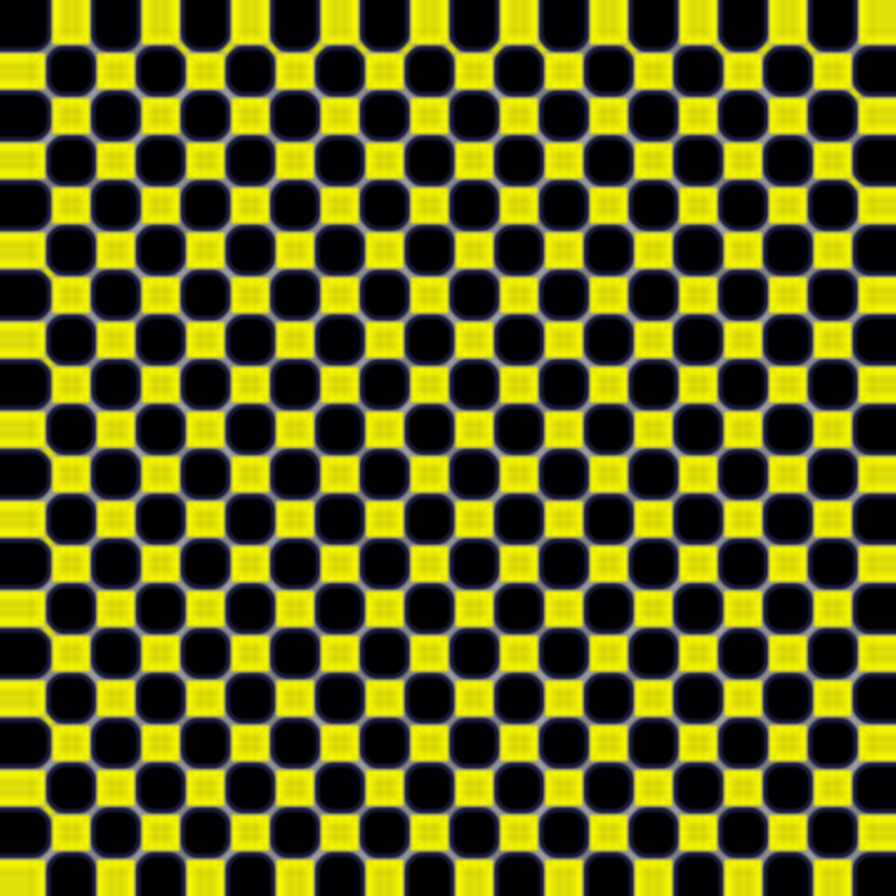
A three.js fragment shader for this pattern:

```glsl
// Soft checkerboard of 20 by 20 cells: yellow squares alternate with rounded
// black blobs rimmed in navy, and grey bridges join the squares at their corners.
// Two rounded-box distances per point, with hashed variation at each junction.

varying vec2 vUv;

float hash(vec2 p) {
  vec3 q = fract(p.xyx * vec3(0.1031, 0.1030, 0.0973));
  q += dot(q, q.yzx + 33.33);
  return fract((q.x + q.y) * q.z);
}

float roundedBox(vec2 p, vec2 halfSize, float radius) {
  vec2 q = p - halfSize + radius;
  return length(max(q, 0.0)) + min(max(q.x, q.y), 0.0) - radius;
}

void main() {
  // Cells sit slightly off the canvas; outer cells run straight to the border
  vec2 grid = clamp(vUv * 20.0 + vec2(-0.088, 0.088), 0.5, 19.5);
  vec2 cell = floor(grid);
  vec2 offset = abs(grid - cell - 0.5);
  bool isYellow = mod(cell.x + cell.y, 2.0) < 0.5;

  // Offset from the nearest cell of the other colour
  vec2 across = offset.x > offset.y ? vec2(1.0 - offset.x, offset.y)
                                    : vec2(offset.x, 1.0 - offset.y);
  vec2 fromSquare = isYellow ? offset : across;
  vec2 fromBlob = isYellow ? across : offset;

  // Nearest junction of four cells
  vec2 junction = floor(grid + 0.5);
  float vary = hash(junction);
  float nearJunction = 1.0 - smoothstep(0.05, 0.24, length(grid - junction));

  float square = roundedBox(fromSquare, vec2(0.39, 0.37), 0.03);
  float blob = roundedBox(fromBlob, vec2(0.535, 0.545), 0.40 + 0.04 * (vary - 0.5));

  // Grey bridges, with yellow specks on some outer junctions
  vec3 bridge = vec3(0.53, 0.53, 0.55) + 0.14 * (vary - 0.4) * nearJunction;
  bool leftSpeck = junction.x < 1.5 && junction.y < 15.0;
  bool rightSpeck = junction.x > 18.5 && junction.y > 15.0;
  bool topSpeck = junction.y > 18.5 && vary > 0.4;
  if (mod(junction.y, 2.0) < 0.5 && (leftSpeck || rightSpeck) || topSpeck)
    bridge = mix(bridge, vec3(0.85, 0.85, 0.08), nearJunction);

  // Black core, navy rim, then bridge
  vec3 color = mix(vec3(0.0, 0.0, 0.008), vec3(0.10, 0.10, 0.23), smoothstep(-0.13, -0.03, blob));
  color = mix(color, bridge, smoothstep(-0.03, 0.09, blob));

  // Yellow square with a brighter border and a faint weave
  vec2 weave = cos(fromSquare * 31.4);
  vec3 yellow = mix(vec3(0.86, 0.855, 0.015), vec3(0.96, 0.955, 0.0), smoothstep(-0.22, -0.06, square));
  yellow += 0.012 * (weave.x + weave.y);
  color = mix(color, yellow, 1.0 - smoothstep(-0.04, 0.09, square));

  gl_FragColor = vec4(color, 1.0);
}
```
